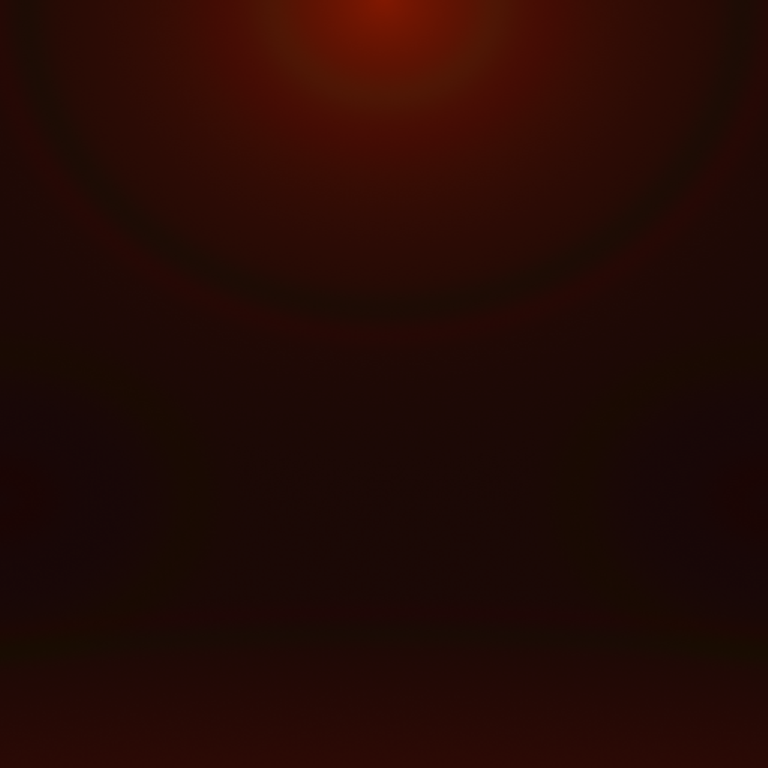
Give the GLSL for this background, as a Shadertoy shader.

```glsl
// Dark ember backdrop: a red glow from the top edge, faint rings and a warm floor.
#define GLOW_CENTER vec2(0.5, 1.0)
#define GLOW_STRETCH 1.16
#define GLOW_FALLOFF 0.193
#define GLOW_REACH 0.52
#define FLOOR_TOP 0.20
#define FLOOR_BEND 0.104
#define BASE_COLOR vec3(0.106, 0.034, 0.022)
#define GLOW_COLOR vec3(0.400, 0.060, -0.018)
#define FLOOR_COLOR vec3(0.068, 0.004, -0.002)
#define GRAIN 0.003

// Soft bell-shaped band centred on a given distance.
float band(float d, float center, float width) {
    float t = (d - center) / width;
    return exp(-t * t);
}

float hash(vec2 p) {
    return fract(sin(dot(p, vec2(127.1, 311.7))) * 43758.545);
}

// Glow fading outward, with alternating olive and red rings.
vec3 topGlow(vec2 uv) {
    vec2 p = uv - GLOW_CENTER;
    float r = length(vec2(p.x / GLOW_STRETCH, p.y));
    float fade = exp(-r / GLOW_FALLOFF - pow(r / GLOW_REACH, 4.0));
    vec3 color = GLOW_COLOR * fade;
    color += vec3(-0.010, 0.022, 0.006) * band(r, 0.125, 0.025);
    color += vec3(0.008, -0.008, 0.0) * band(r, 0.185, 0.035);
    color += vec3(-0.026, 0.008, -0.002) * band(r, 0.400, 0.022);
    color += vec3(0.016, -0.005, -0.002) * band(r, 0.437, 0.016);
    return color;
}

// Red warmth along the floor below a shallow olive arch.
vec3 floorGlow(vec2 uv) {
    float x = uv.x - 0.5;
    float h = uv.y + FLOOR_BEND * x * x;
    float warmth = clamp((FLOOR_TOP - h) / FLOOR_TOP, 0.0, 1.0);
    vec3 color = FLOOR_COLOR * warmth;
    color += vec3(-0.012, 0.009, -0.004) * band(h, 0.173, 0.014);
    color += vec3(0.012, -0.006, 0.0) * band(h, 0.203, 0.012);
    return color;
}

// Mirrored violet shadows with olive rims at the left and right edges.
vec3 sideShade(vec2 uv) {
    float edge = 0.5 - abs(uv.x - 0.5);
    float e = length(vec2(edge / 0.28, (uv.y - 0.35) / 0.21));
    vec3 color = vec3(-0.010, -0.005, 0.006) * (1.0 - smoothstep(0.5, 0.9, e));
    color += vec3(-0.006, 0.006, -0.012) * band(e, 0.90, 0.12);
    color += vec3(0.008, -0.008, -0.012) * band(e, 0.15, 0.14);
    return color;
}

void mainImage(out vec4 fragColor, in vec2 fragCoord) {
    vec2 uv = fragCoord / iResolution.xy;
    vec3 color = BASE_COLOR + topGlow(uv) + floorGlow(uv) + sideShade(uv);

    // Fine grain hides banding in the dark tones.
    color += GRAIN * (hash(floor(uv * 512.0)) - 0.5);
    fragColor = vec4(clamp(color, 0.0, 1.0), 1.0);
}
```
